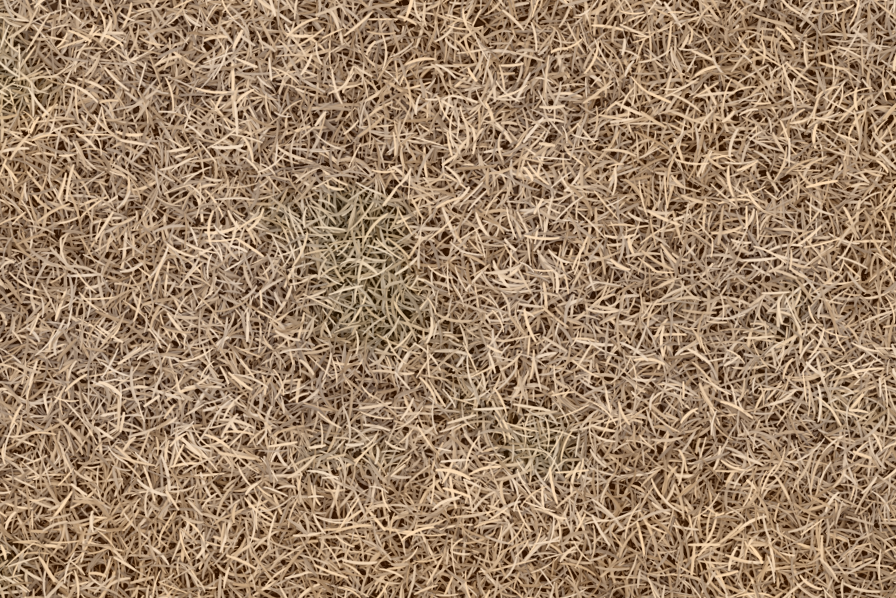
Give the GLSL for this texture, as a WebGL 2 fragment shader.

```glsl
#version 300 es
precision highp float;

uniform vec2 u_resolution;
out vec4 fragColor;

// Lengths are fractions of the canvas height.
const int LAYERS = 20;
const float CELL = 0.036;
const float MIN_WIDTH = 0.0016;
const float MAX_WIDTH = 0.0030;
const float SOFTNESS = 0.0018;
const float MAX_BEND = 0.22;
const float SHADOW = 0.145;
const float TONE_LOW = 0.33;
const float TONE_HIGH = 1.05;
const float TONE_SPREAD = 0.64;
const float TONE_MAX = 1.24;
const float PATCH_CONTRAST = 0.20;
const vec3 SOIL = vec3(0.22, 0.11, 0.03);
const vec3 STRAW = vec3(0.83, 0.72, 0.60);
const vec3 WARM_SHIFT = vec3(0.035, 0.0, -0.05);
const vec3 GREEN_SHIFT = vec3(-0.035, 0.0, -0.02);

vec4 hash4(vec3 p) {
    vec4 q = fract(p.xyzx * vec4(0.1031, 0.1030, 0.0973, 0.1099));
    q += dot(q, q.wzxy + 33.33);
    return fract((q.xxyz + q.yzzw) * q.zywx);
}

float valueNoise(vec2 p) {
    vec2 i = floor(p);
    vec2 f = fract(p);
    f = f * f * (3.0 - 2.0 * f);
    float low = mix(hash4(vec3(i, 7.0)).x, hash4(vec3(i + vec2(1, 0), 7.0)).x, f.x);
    float high = mix(hash4(vec3(i + vec2(0, 1), 7.0)).x, hash4(vec3(i + 1.0, 7.0)).x, f.x);
    return mix(low, high, f.y);
}

float fbm(vec2 p) {
    return 0.55 * valueNoise(p) + 0.3 * valueNoise(p * 2.1 + 17.0)
         + 0.15 * valueNoise(p * 4.3 + 41.0);
}

mat2 rotation(float angle) {
    float c = cos(angle);
    float s = sin(angle);
    return mat2(c, s, -s, c);
}

// Lays one curved, tapered blade and its shadow over surface = (tone, warmth).
vec2 layBlade(vec2 surface, vec2 offset, vec4 shape, vec4 look, float depth, float soft) {
    float halfLength = CELL * mix(0.4, 0.97, shape.w);
    float width = mix(MIN_WIDTH, MAX_WIDTH, look.x * look.x);
    vec2 q = rotation(shape.z * 6.2832) * offset;
    float along = q.x / halfLength;
    float bend = (look.y - 0.5) * 2.0 * MAX_BEND;
    float across = q.y - bend * halfLength * (along * along - 0.5);
    float taper = width * (1.0 - 0.4 * along * along);
    float ends = 1.0 - smoothstep(0.86, 1.0, abs(along));

    float shade = 1.0 - smoothstep(0.0, 3.2 * width, abs(across + 0.8 * width));
    surface.x -= SHADOW * shade * ends;

    float cover = ends * (1.0 - smoothstep(taper - soft, taper + soft, abs(across)));
    float tone = mix(TONE_LOW, TONE_HIGH, depth) + (look.z - 0.5) * TONE_SPREAD;
    tone += 0.05 * clamp(across / width, -1.0, 1.0);
    return mix(surface, vec2(min(tone, TONE_MAX), look.w * 2.0 - 1.0), cover);
}

void main() {
    vec2 p = gl_FragCoord.xy / u_resolution.y;
    float soft = max(SOFTNESS, 0.6 / u_resolution.y);
    vec2 surface = vec2(0.08, 0.0);

    // Stacked blades, from the ground up
    for (int layer = 0; layer < LAYERS; layer++) {
        float id = float(layer);
        float depth = id / float(LAYERS - 1);
        mat2 turn = rotation(id * 2.4);
        vec2 g = turn * p / CELL + id * vec2(3.37, 5.71) + 100.0;
        vec2 base = floor(g);
        for (int y = -1; y <= 1; y++) {
            for (int x = -1; x <= 1; x++) {
                vec2 cell = base + vec2(x, y);
                vec4 shape = hash4(vec3(cell, id + 1.0));
                vec4 look = hash4(vec3(cell.yx + 57.0, id + 31.0));
                vec2 offset = (g - cell - shape.xy) * CELL;
                surface = layBlade(surface, offset, shape, look, depth, soft);
            }
        }
    }

    // Broad thin, warm and green patches
    float density = fbm(p * 5.5 + 3.0);
    float warmth = fbm(p * 2.6 + 60.0) - 0.5;
    float green = smoothstep(0.62, 0.85, fbm(p * 3.4 + 25.0));
    float tone = clamp(surface.x + (density - 0.5) * PATCH_CONTRAST, -0.06, TONE_MAX);

    vec3 color = mix(SOIL, STRAW, tone);
    color += WARM_SHIFT * (0.55 * surface.y + 0.9 * warmth);
    color += GREEN_SHIFT * green * (1.0 - 0.6 * clamp(tone, 0.0, 1.0));
    fragColor = vec4(clamp(color, 0.0, 1.0), 1.0);
}
```
